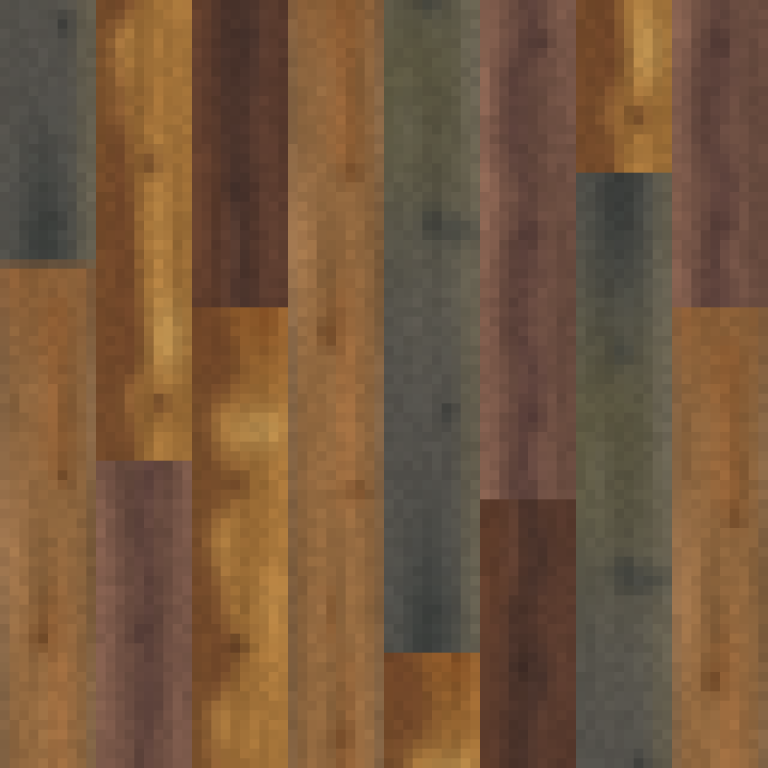
Give the GLSL for this texture, as a WebGL 2 fragment shader.

```glsl
#version 300 es
precision highp float;
// Eight columns of worn wooden planks in five wood kinds, set on a coarse square grid.
// Each plank mixes three tones of its kind by stretched value noise, streaks and knots;
// a joint in each column divides an upper plank from a lower one.

#define COLUMNS 8.0
#define CELLS 80.0
#define PLANK_LENGTH 1.08
#define GRAIN 0.11
#define SPECKLE 0.05
#define KNOT_DARKNESS 0.6
#define SAMPLES 3

uniform vec2 u_resolution;
out vec4 fragColor;

// Wood kinds: 0 gold, 1 tan, 2 mauve, 3 grey, 4 umber
const vec3 BASE[5] = vec3[5](vec3(.62, .43, .21), vec3(.56, .40, .24), vec3(.43, .31, .26),
                             vec3(.35, .34, .32), vec3(.35, .23, .18));
const vec3 LIGHT[5] = vec3[5](vec3(.72, .55, .30), vec3(.63, .46, .30), vec3(.54, .39, .32),
                              vec3(.43, .40, .33), vec3(.42, .28, .21));
const vec3 DARK[5] = vec3[5](vec3(.38, .23, .14), vec3(.46, .28, .14), vec3(.30, .21, .20),
                             vec3(.24, .25, .24), vec3(.25, .18, .16));
const vec3 MOSS = vec3(.35, .33, .23);
const vec3 RUST = vec3(.52, .30, .13);
const vec3 DUST = vec3(.42, .35, .28);

// Column layout: joint height and the kinds above and below it
const float JOINT[8] = float[8](.656, .40, .60, 1.05, .15, .35, .775, .60);
const int UPPER[8] = int[8](3, 0, 4, 1, 3, 2, 0, 2);
const int LOWER[8] = int[8](1, 2, 0, 1, 0, 4, 3, 1);

float hash(vec2 p) {
    vec3 q = fract(p.xyx * vec3(.1031, .1030, .0973));
    q += dot(q, q.yzx + 33.33);
    return fract((q.x + q.y) * q.z);
}

float noise(vec2 p) {
    vec2 i = floor(p), f = fract(p);
    f = f * f * (3.0 - 2.0 * f);
    return mix(mix(hash(i), hash(i + vec2(1, 0)), f.x),
               mix(hash(i + vec2(0, 1)), hash(i + vec2(1, 1)), f.x), f.y);
}

float blob(vec2 p, vec2 center, vec2 radius) {
    vec2 d = (p - center) / radius;
    return exp(-dot(d, d));
}

// p.x runs across the plank, p.y down from its upper end
vec3 plank(int kind, vec2 p) {
    vec2 seed = vec2(float(kind) * 37.0 + 11.0, 53.0);
    float streak = noise(p * vec2(10, 5) + seed);
    float patches = noise(p * vec2(3, 13) + seed + 90.0);
    float ridge = exp(-pow((p.x - .5 - .25 * (patches - .5)) / .17, 2.0));
    float side = 1.0 - smoothstep(.15, .6, p.x + .5 * (patches - .5));
    float ends = smoothstep(.3, .0, min(p.y, PLANK_LENGTH - p.y) + .0) ;
    float leftGlow = blob(p, vec2(.12, .32), vec2(.25, .12));
    float dark = .0, light = .5 * streak * patches;
    vec3 color = BASE[kind];

    if (kind == 0) {            // dark flank, pale flecks
        dark = side * (.45 + .5 * streak);
        color = mix(color, RUST, .7 * smoothstep(.16, .02, p.y) * (.4 + patches));
        light += blob(p, vec2(.72, .16), vec2(.28, .03)) + blob(p, vec2(.75, .92), vec2(.2, .05));
    } else if (kind == 1) {     // dusty rims, rusty heart
        color = mix(color, DUST, .6 * smoothstep(.3, .5, abs(p.x - .5)) * (.4 + streak));
        color = mix(color, RUST, .55 * ridge * smoothstep(.3, .8, patches));
        dark = .55 * smoothstep(.2, .0, p.y) * streak;
        light += .6 * leftGlow;
    } else if (kind == 2) {     // dark heart, pale left rim
        dark = ridge * (.25 + .6 * streak);
        light += .7 * (1.0 - smoothstep(.05, .3, p.x)) * (.4 + patches);
    } else if (kind == 3) {     // mossy stretch, dark ends, pale right rim
        color = mix(color, MOSS, .85 * blob(vec2(0, p.y), vec2(0, .34), vec2(1, .22)));
        dark = ends * exp(-pow((p.x - .45) / .33, 2.0)) + .25 * streak * patches;
        dark += .6 * blob(p, vec2(.7, .53), vec2(.3, .02));
        light += .7 * smoothstep(.68, .92, p.x);
        color = mix(color, MOSS, .5 * smoothstep(.7, .95, p.x));
    } else {                    // dark heart, warm rims
        dark = ridge * (.35 + .6 * streak);
        color = mix(color, RUST, .3 * side * patches);
    }
    color = mix(color, LIGHT[kind], clamp(light, 0.0, 1.0));
    color = mix(color, DARK[kind], clamp(dark, 0.0, 1.0));

    // Scattered knots
    for (float i = 0.0; i < 4.0; i++) {
        vec2 at = vec2(.35 + .4 * hash(seed + i), .2 + .24 * i + .1 * hash(seed - i));
        color = mix(color, DARK[kind] * .9, KNOT_DARKNESS * blob(p, at, vec2(.11, .017)));
    }
    return color * (1.0 + GRAIN * 2.0 * (streak - .5));
}

vec3 floorColor(vec2 uv) {
    vec2 cell = floor(uv * CELLS);
    vec2 center = (cell + .5) / CELLS;
    int column = int(clamp(floor(center.x * COLUMNS), 0.0, COLUMNS - 1.0));
    float across = fract(center.x * COLUMNS), down = JOINT[column] - center.y;
    vec3 above = plank(UPPER[column], vec2(across, down + PLANK_LENGTH));
    vec3 below = plank(LOWER[column], vec2(across, down));
    vec3 color = mix(above, below, clamp(down * CELLS + .5, 0.0, 1.0));
    return color * (1.0 + SPECKLE * 2.0 * (hash(cell + 7.0) - .5));
}

void main() {
    // Average several points per pixel to smooth the cell edges
    vec3 sum = vec3(0);
    for (int i = 0; i < SAMPLES * SAMPLES; i++) {
        vec2 offset = (vec2(i % SAMPLES, i / SAMPLES) + .5) / float(SAMPLES) - .5;
        sum += floorColor((gl_FragCoord.xy + offset) / u_resolution);
    }
    fragColor = vec4(sum / float(SAMPLES * SAMPLES), 1.0);
}
```
